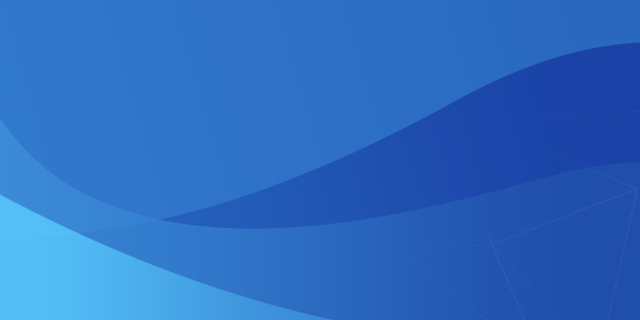
Reproduce this background procedurally as a Shadertoy shader.

```glsl
// Abstract blue background: overlapping translucent waves with a bright corner
// and a faint web of lines. Wave edges are chained cubic Hermite arcs, filled
// with soft linear gradients; the web is drawn with segment distances.

#define SKY_LEFT vec3(0.195, 0.478, 0.805)
#define SKY_RIGHT vec3(0.165, 0.405, 0.750)
#define DEEP_LEFT vec3(0.145, 0.385, 0.740)
#define DEEP_RIGHT vec3(0.105, 0.260, 0.655)
#define VEIL_LEFT vec3(0.235, 0.545, 0.845)
#define LOW_LEFT vec3(0.205, 0.500, 0.815)
#define LOW_RIGHT vec3(0.125, 0.305, 0.670)
#define CYAN_LEFT vec3(0.330, 0.750, 0.970)
#define CYAN_RIGHT vec3(0.235, 0.550, 0.850)
#define LINE_COLOR vec3(0.400, 0.600, 0.900)
#define LINE_ALPHA 0.22
#define LINE_WIDTH 0.0024

// Cubic arc between two knots, each given as (x, height, slope)
float arc(float x, vec3 a, vec3 b) {
    float span = b.x - a.x;
    float t = (x - a.x) / span;
    float s = 1.0 - t;
    return s * s * (1.0 + 2.0 * t) * a.y + t * t * (1.0 + 2.0 * s) * b.y
         + span * t * s * (s * a.z - t * b.z);
}

// Rising wave that climbs to the upper right
float risingWave(float x) {
    vec3 low = vec3(0.5, 0.314, 0.22);
    vec3 high = vec3(1.43, 0.688, 0.55);
    if (x < low.x) return arc(x, vec3(0.0, 0.247, 0.08), low);
    if (x < high.x) return arc(x, low, high);
    return arc(x, high, vec3(2.0, 0.867, 0.05));
}

// Hanging wave that dips from the left and lifts gently on the right
float hangingWave(float x) {
    vec3 shoulder = vec3(0.26, 0.397, -0.50);
    vec3 trough = vec3(0.755, 0.286, -0.02);
    vec3 rise = vec3(1.69, 0.442, 0.28);
    if (x < shoulder.x) return arc(x, vec3(0.0, 0.629, -1.4), shoulder);
    if (x < trough.x) return arc(x, shoulder, trough);
    if (x < rise.x) return arc(x, trough, rise);
    return arc(x, rise, vec3(2.0, 0.494, 0.04));
}

// Bright corner edge, sloping down to the bottom
float cornerWave(float x) {
    return arc(x, vec3(0.0, 0.392, -0.53), vec3(1.04, 0.0, -0.22));
}

// Antialiased coverage below an edge of the given height
float below(float height, float y) {
    float d = height - y;
    return clamp(d / max(fwidth(d), 1e-5) + 0.5, 0.0, 1.0);
}

// Thin line from a to b, fading towards b
float link(vec2 p, vec2 a, vec2 b, float endFade) {
    vec2 ab = b - a;
    float t = clamp(dot(p - a, ab) / dot(ab, ab), 0.0, 1.0);
    float d = length(p - a - t * ab);
    float soft = 0.7 / iResolution.y;
    float core = 1.0 - smoothstep(0.5 * LINE_WIDTH - soft, 0.5 * LINE_WIDTH + soft, d);
    return core * mix(1.0, endFade, t);
}

float web(vec2 p) {
    vec2 hub = vec2(1.992, 0.410);
    vec2 node = vec2(1.536, 0.236);
    vec2 outer = vec2(1.25, 0.221);
    float w = link(p, hub, node, 0.7);
    w = max(w, link(p, hub, vec2(1.90, 0.0), 0.8));
    w = max(w, link(p, hub, vec2(1.69, 0.532), 0.1));
    w = max(w, link(p, node, vec2(1.64, 0.0), 0.8));
    w = max(w, 0.7 * link(p, node, vec2(1.758, 0.0), 0.3));
    w = max(w, 0.6 * link(p, node, vec2(1.497, 0.35), 0.1));
    w = max(w, 0.5 * link(p, node, outer, 0.3));
    w = max(w, 0.6 * link(p, vec2(1.523, 0.0), outer, 0.3));
    return max(w, 0.4 * link(p, vec2(2.0, 0.652), vec2(1.667, 0.634), 0.1));
}

void mainImage(out vec4 fragColor, in vec2 fragCoord) {
    vec2 p = fragCoord / iResolution.xy * vec2(2.0, 1.0);

    // Coverage of the three waves
    float rising = below(risingWave(p.x), p.y);
    float hanging = below(hangingWave(p.x), p.y);
    float corner = below(cornerWave(p.x), p.y);

    // Gradient fills
    float across = clamp(0.5 * p.x + 0.15 * (p.y - 0.5), 0.0, 1.0);
    vec3 sky = mix(SKY_LEFT, SKY_RIGHT, across);
    vec3 deep = mix(DEEP_LEFT, DEEP_RIGHT, smoothstep(0.1, 1.0, across));
    vec3 veil = mix(VEIL_LEFT, LOW_LEFT, clamp(1.8 * p.x, 0.0, 1.0));
    vec3 low = mix(LOW_LEFT, LOW_RIGHT, smoothstep(0.2, 1.95, p.x));
    vec3 cyan = mix(CYAN_LEFT, CYAN_RIGHT, smoothstep(0.05, 1.1, p.x));

    // Stack the layers
    vec3 color = mix(mix(sky, deep, rising), mix(veil, low, rising), hanging);
    color = mix(color, cyan - 0.008 * rising, corner);
    color = mix(color, LINE_COLOR, LINE_ALPHA * web(p));
    fragColor = vec4(color, 1.0);
}
```
